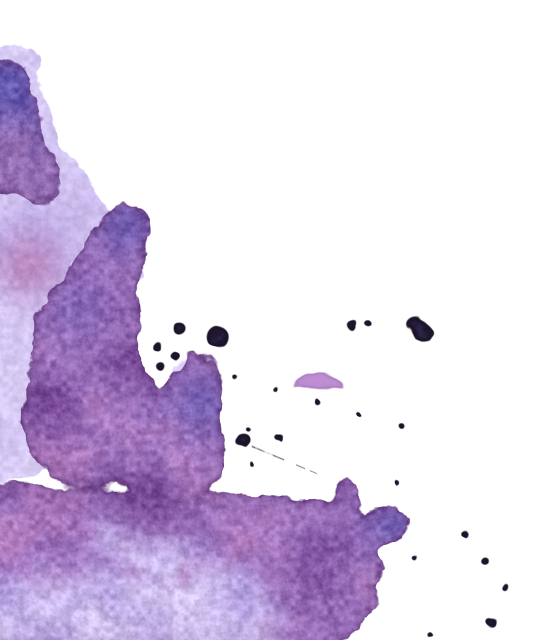
Reproduce this background procedurally as a WebGL 1 fragment shader.

```glsl
precision highp float;
// Violet watercolour bleeding in from the left and lower edge of white paper,
// with ink spatter at the right. Tapered strokes are blended into ragged masks,
// then tinted with soft pools, pigment grain and dark drying rims.
uniform vec2 u_resolution;

#define PAPER  vec3(1.0)
#define PALE   vec3(0.84, 0.79, 0.96)
#define LILAC  vec3(0.71, 0.63, 0.88)
#define MAUVE  vec3(0.63, 0.47, 0.76)
#define ROSE   vec3(0.74, 0.51, 0.75)
#define PLUM   vec3(0.46, 0.27, 0.58)
#define INDIGO vec3(0.40, 0.35, 0.69)
#define INK    vec3(0.11, 0.08, 0.16)
#define RAGGED 2.6
#define GRAIN  0.16
#define RIM    0.7

float hash(vec2 p) {
  return fract(sin(dot(p, vec2(127.1, 311.7))) * 43758.55);
}

float noise(vec2 p) {
  vec2 i = floor(p), f = fract(p);
  f = f * f * (3.0 - 2.0 * f);
  return mix(mix(hash(i), hash(i + vec2(1, 0)), f.x),
             mix(hash(i + vec2(0, 1)), hash(i + vec2(1, 1)), f.x), f.y);
}

float fbm(vec2 p) {
  float sum = 0.0, amp = 0.5;
  for (int i = 0; i < 4; i++) {
    sum += amp * noise(p);
    p = mat2(1.6, 1.2, -1.2, 1.6) * p + 7.3;
    amp *= 0.5;
  }
  return sum;
}

// Distance to a stroke whose radius runs from ra at a to rb at b.
float stroke(vec2 p, vec2 a, float ra, vec2 b, float rb) {
  vec2 ab = b - a;
  float h = clamp(dot(p - a, ab) / dot(ab, ab), 0.0, 1.0);
  return length(p - a - ab * h) - mix(ra, rb, h);
}

float blend(float a, float b) {
  float h = max(1.0 - abs(a - b), 0.0);
  return min(a, b) - h * h * 0.25;
}

float pool(vec2 p, vec2 center, float radius) {
  vec2 q = (p - center) / radius;
  return exp(-dot(q, q));
}

float dropAt(vec2 p, vec2 center, float radius) {
  return length(p - center) - radius;
}

// Evenly stepped specks with varied size.
float trail(vec2 p, vec2 start, vec2 gap, float count, float radius) {
  float d = 1e3;
  for (int i = 0; i < 5; i++) {
    float k = float(i);
    float size = radius * (0.6 + 0.6 * hash(start + k));
    if (k < count) d = min(d, dropAt(p, start + gap * k, size));
  }
  return d;
}

float washShape(vec2 p) {
  float d = stroke(p, vec2(1.0, 87.6), 5.6, vec2(4.0, 75.3), 5.2);
  d = blend(d, stroke(p, vec2(7.8, 70.7), 5.9, vec2(11.7, 64.8), 5.6));
  d = blend(d, stroke(p, vec2(0.0, 64.8), 10.4, vec2(0.0, 37.5), 13.0));
  d = min(d, stroke(p, vec2(28.6, 42.3), 1.7, vec2(30.6, 41.0), 2.0));
  return min(d, stroke(p, vec2(21.7, 57.0), 1.0, vec2(19.5, 60.9), 2.0));
}

float mainShape(vec2 p) {
  float d = stroke(p, vec2(19.3, 64.2), 3.9, vec2(13.3, 47.9), 7.9);
  d = blend(d, stroke(p, vec2(13.3, 47.9), 7.9, vec2(14.3, 34.9), 11.1));
  d = blend(d, stroke(p, vec2(31.0, 41.4), 3.4, vec2(26.7, 29.7), 8.9));
  d = blend(d, stroke(p, vec2(-2.6, 11.5), 13.0, vec2(47.5, 10.2), 12.0));
  d = blend(d, stroke(p, vec2(54.0, 22.9), 2.1, vec2(54.0, 16.7), 3.3));
  return blend(d, stroke(p, vec2(61.2, 18.2), 3.1, vec2(54.7, 15.4), 3.9));
}

float crownShape(vec2 p) {
  float d = stroke(p, vec2(0.7, 86.3), 4.8, vec2(1.3, 75.3), 5.5);
  return blend(d, stroke(p, vec2(5.9, 72.3), 3.9, vec2(0.0, 75.3), 5.2));
}

float spatter(vec2 p) {
  float d = dropAt(p, vec2(34.1, 47.4), 1.75);
  d = min(d, dropAt(p, vec2(28.1, 48.8), 0.95));
  d = min(d, stroke(p, vec2(64.8, 49.4), 1.2, vec2(66.1, 47.9), 1.5));
  d = min(d, dropAt(p, vec2(38.0, 31.2), 1.05));
  d = min(d, dropAt(p, vec2(76.7, 2.7), 0.9));
  d = min(d, stroke(p, vec2(43.2, 31.5), 0.5, vec2(43.8, 31.5), 0.5));
  d = min(d, trail(p, vec2(54.9, 49.1), vec2(2.7, 0.5), 2.0, 0.85));
  d = min(d, trail(p, vec2(36.6, 41.1), vec2(6.5, -1.95), 5.0, 0.45));
  d = min(d, trail(p, vec2(72.7, 16.5), vec2(3.2, -4.1), 3.0, 0.5));
  d = min(d, trail(p, vec2(62.0, 24.6), vec2(2.7, -11.8), 3.0, 0.42));
  d = min(d, trail(p, vec2(38.8, 32.9), vec2(0.5, -5.5), 2.0, 0.5));
  for (int i = 0; i < 3; i++) {
    float a = 0.1 + float(i) * 2.094;
    d = min(d, dropAt(p, vec2(25.7, 44.3) + 1.8 * vec2(cos(a), sin(a)), 0.65));
  }
  return d;
}

void main() {
  vec2 p = gl_FragCoord.xy / u_resolution.y * 100.0;  // hundredths of the height
  float aa = 100.0 / u_resolution.y;
  vec2 q = p + (vec2(fbm(p * 0.35), fbm(p * 0.35 + 40.0)) - 0.47) * RAGGED;
  float cloud = fbm(p * 0.13 + 11.0) - 0.47;
  float grain = (fbm(p * 1.2) - 0.47) * GRAIN * 2.0;

  // Pale underlying wash
  float d = washShape(q);
  vec3 tint = mix(PALE, LILAC, clamp(pool(p, vec2(4, 62), 10.0) + cloud, 0.0, 1.0));
  tint = mix(tint, ROSE * 0.96, 0.85 * pool(p, vec2(4.5, 58.5), 5.0));
  vec3 col = mix(PAPER, tint + grain * 0.6, 0.95 * smoothstep(aa, -aa, d));

  // Main purple body: warm middle, blue tips, plum pools
  d = mainShape(q);
  tint = mix(MAUVE, ROSE, clamp(cloud * 2.0 + pool(p, vec2(8, 23), 8.0), 0.0, 0.8));
  float blue = pool(p, vec2(20, 65), 5.0) + pool(p, vec2(32, 37), 5.5)
             + pool(p, vec2(62, 18), 5.0) + 0.5 * pool(p, vec2(12, 52), 5.0);
  float dark = pool(p, vec2(8.5, 36), 6.0) + pool(p, vec2(24, 21), 7.0)
             + pool(p, vec2(49, 11), 6.0) + pool(p, vec2(21, 43), 5.0);
  tint = mix(tint, PLUM, clamp(0.6 * dark - cloud, 0.0, 0.75));
  tint = mix(tint, INDIGO, clamp(0.8 * blue, 0.0, 0.9));
  float bloom = min(stroke(q, vec2(2, -4), 13.0, vec2(31, 0), 13.0),
                    stroke(q, vec2(17.5, 15.5), 2.0, vec2(26, 11), 5.0));
  float light = smoothstep(3.5, -4.5, bloom + cloud * 10.0);
  tint = mix(tint, mix(LILAC, PALE, clamp(0.6 + cloud * 3.0, 0.0, 1.0)), light);
  float edge = exp(min(d, 0.0) / 0.45) * RIM + exp(min(d, 0.0) / 3.0) * 0.2;
  tint = mix(tint, PLUM * 0.85, edge);
  col = mix(col, tint + grain, smoothstep(aa, -aa, d));

  // Dark upper patch
  d = crownShape(q);
  tint = mix(MAUVE * 0.93, INDIGO, clamp(pool(p, vec2(3, 88), 8.0) + cloud, 0.0, 1.0));
  tint = mix(tint, PLUM * 0.85, exp(min(d, 0.0) / 0.6) * RIM);
  col = mix(col, tint + grain, smoothstep(aa, -aa, d));

  // Mauve cap and broken ink thread
  vec2 s = p + (noise(p * 0.9) - 0.5) * 0.5;
  d = max((length((s - vec2(49.7, 39.4)) / vec2(3.9, 2.4)) - 1.0) * 2.4, 39.4 - s.y);
  tint = mix(vec3(0.75, 0.56, 0.83), PLUM, 0.5 * exp(min(d, 0.0) / 0.2));
  col = mix(col, tint, smoothstep(aa, -aa, d));
  d = stroke(p, vec2(39, 30.4), 0.12, vec2(50, 25.8), 0.04);
  col = mix(col, INK, 0.65 * smoothstep(aa, -aa, d) * smoothstep(0.3, 0.5, noise(p.xx)));

  // Ink drops with a faint indigo heart
  d = spatter(s);
  tint = mix(INK, INDIGO * 0.45, smoothstep(-0.3, -1.2, d) * noise(p * 1.4));
  col = mix(col, tint, smoothstep(aa, -aa, d));
  gl_FragColor = vec4(clamp(col, 0.0, 1.0), 1.0);
}
```
